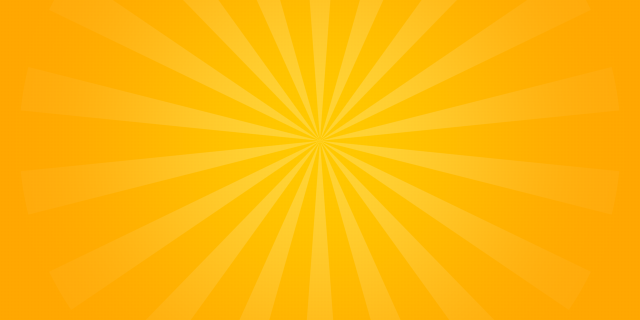
Write a Shadertoy shader that draws this background.

```glsl
const float TAU = 6.2831853;

// Layout, in units of the canvas height
const vec2 BURST_CENTER = vec2(0.0, 0.56);  // x is measured from the middle
const float RAY_COUNT = 18.0;
const float RAY_FILL = 0.42;                // lit part of each sector
const float RAY_LENGTH = 0.94;
const float GLOW_RADIUS = 1.0;

// Colours and strengths
const vec3 GLOW_COLOR = vec3(1.0, 0.79, 0.0);
const vec3 EDGE_COLOR = vec3(1.0, 0.66, 0.005);
const vec3 RAY_COLOR = vec3(1.0);
const float RAY_ALPHA_INNER = 0.20;
const float RAY_ALPHA_OUTER = 0.04;

// Fine halftone grain
const float DOTS_PER_HEIGHT = 96.0;
const float DOT_RADIUS = 0.3;
const vec3 DOT_TINT = vec3(0.0, -0.012, 0.0);

// Coverage of the ray wedges around the origin
float rayMask(vec2 p, float pixel) {
    float radius = length(p);
    float sector = TAU / RAY_COUNT;
    float angle = atan(p.x, p.y);
    float offset = abs(mod(angle + 0.5 * sector, sector) - 0.5 * sector);
    float sideDistance = (0.5 * RAY_FILL * sector - offset) * radius;
    float sides = smoothstep(-pixel, pixel, sideDistance);
    float tip = smoothstep(-pixel, pixel, RAY_LENGTH - radius);
    return sides * tip;
}

// Coverage of a square grid of dots
float dotMask(vec2 p, float pixel) {
    vec2 cell = fract(p * DOTS_PER_HEIGHT) - 0.5;
    float blur = pixel * DOTS_PER_HEIGHT;
    return smoothstep(-blur, blur, DOT_RADIUS - length(cell));
}

void mainImage(out vec4 fragColor, in vec2 fragCoord) {
    float pixel = 1.0 / iResolution.y;
    vec2 position = vec2(fragCoord.x - 0.5 * iResolution.x, fragCoord.y) * pixel;
    vec2 fromBurst = position - BURST_CENTER;
    float radius = length(fromBurst);

    // Radial glow
    vec3 color = mix(GLOW_COLOR, EDGE_COLOR, smoothstep(0.0, GLOW_RADIUS, radius));

    // Rays fade toward their tips
    float rayAlpha = mix(RAY_ALPHA_INNER, RAY_ALPHA_OUTER,
                         smoothstep(0.1, RAY_LENGTH, radius));
    color = mix(color, RAY_COLOR, rayAlpha * rayMask(fromBurst, 0.7 * pixel));

    // Dots
    color += DOT_TINT * dotMask(position, 0.5 * pixel);

    fragColor = vec4(clamp(color, 0.0, 1.0), 1.0);
}
```
